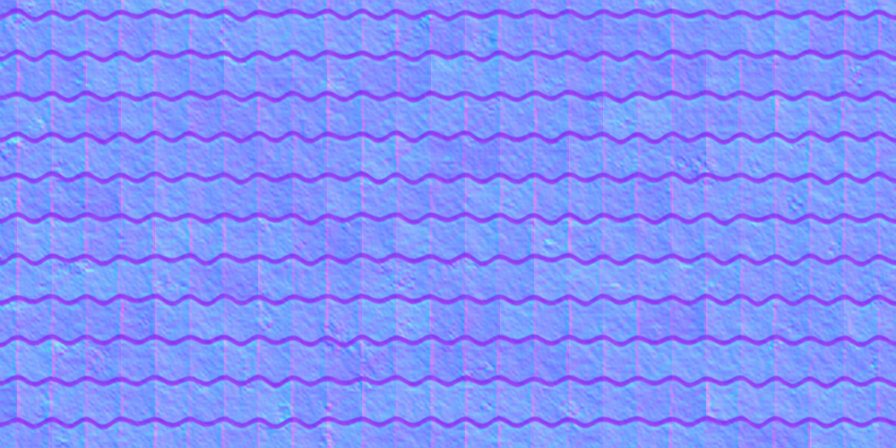
Give the GLSL for this texture map, as a Shadertoy shader.

```glsl
const vec2 TILE_COUNT = vec2(26.0, 11.0);
const float PI = 3.14159265;

float hash(vec2 p) {
    return fract(sin(dot(p, vec2(127.1, 311.7))) * 43758.5453);
}

float noise(vec2 p) {
    vec2 cell = floor(p), f = fract(p);
    f = f * f * (3.0 - 2.0 * f);
    return mix(mix(hash(cell), hash(cell + vec2(1.0, 0.0)), f.x),
               mix(hash(cell + vec2(0.0, 1.0)), hash(cell + 1.0), f.x), f.y);
}

// Slope of a noise height field by central differences
vec2 noiseSlope(vec2 p) {
    vec2 e = vec2(0.3, 0.0);
    return vec2(noise(p - e.xy) - noise(p + e.xy),
                noise(p - e.yx) - noise(p + e.yx));
}

// Soft-edged band between two positions
float band(float x, float lo, float hi, float soft) {
    return smoothstep(lo - soft, lo + soft, x) * (1.0 - smoothstep(hi - soft, hi + soft, x));
}

// Scalloped lower edge, high at the seams and low between them
float scallop(float x, vec2 id) {
    float dip = sin(PI * x);
    return 0.07 - mix(0.11, 0.19, hash(id + 7.3)) * dip * dip;
}

// Tint shared partly by neighbouring tile pairs
float tileTilt(vec2 id) {
    float pairRandom = hash(vec2(floor(id.x * 0.5 + mod(id.y, 2.0) * 0.5), id.y) + 31.0);
    float tilt = 0.05 * (hash(id + 3.1) - 0.5) + 0.06 * (pairRandom - 0.5);
    return tilt - 0.07 * step(0.84, pairRandom);
}

// Narrow raised joint: x is its sideways tilt, y its upward tilt
vec2 seamSlope(float x, vec2 id, float soft) {
    float strength = mix(0.25, 1.0, pow(hash(id + 17.0), 1.5));
    float lit = band(x, -0.045, 0.045, soft);
    float shade = band(x, -0.15, -0.06, soft);
    return strength * vec2(0.25 * lit - 0.10 * shade, 0.04 * shade - 0.07 * lit);
}

void mainImage(out vec4 fragColor, in vec2 fragCoord) {
    vec2 uv = fragCoord / iResolution.xy;
    vec2 plane = uv * vec2(2.0, 1.0);
    vec2 soft = 0.7 * TILE_COUNT / iResolution.xy;
    vec2 grid = uv * TILE_COUNT - vec2(0.5, 0.72);

    // Distance to the nearest row edge
    float column = floor(grid.x), x = fract(grid.x);
    float row = floor(grid.y + 0.5);
    float wobble = 0.05 * (noise(vec2(grid.x * 1.3, row * 5.0)) - 0.5);
    float edge = grid.y - row - scallop(x, vec2(column, row)) - wobble;
    float tileRow = edge > -0.07 ? row : row - 1.0;

    // Tile face: gentle trough and individual tilt
    vec2 tileId = vec2(column, tileRow);
    vec2 tilt = vec2(0.035 * cos(PI * x), 0.115 + tileTilt(tileId));
    tilt.x += 0.03 * (hash(tileId + 11.0) - 0.5);

    // Joints with slight sideways drift
    float seamColumn = floor(grid.x + 0.5);
    vec2 seamId = vec2(seamColumn, tileRow);
    float drift = 0.1 * (hash(seamId + 5.0) - 0.5);
    float bend = 0.05 * (noise(vec2(grid.y * 4.0, seamColumn)) - 0.5);
    tilt += seamSlope(grid.x - seamColumn - drift - bend, seamId, soft.x + 0.015);

    // Rough clay, with scattered deeper chips
    vec2 rough = 0.13 * noiseSlope(plane * 75.0)
               + 0.12 * noiseSlope(plane * 150.0 + 40.0)
               + 0.06 * noiseSlope(plane * 24.0 + 90.0);
    float chips = smoothstep(0.72, 0.9, noise(plane * 22.0 + 13.0));
    tilt += rough * (1.0 + chips);

    // Overhanging lip and the bright strip under it
    float lip = band(edge, -0.135, -0.015, soft.y + 0.02);
    float strip = band(edge, -0.23, -0.15, soft.y + 0.02);
    float lowerLip = smoothstep(-0.05, -0.13, edge);
    vec2 lipTilt = vec2(0.02 + 0.09 * lowerLip + 0.03 * cos(PI * x), -0.23) + 0.5 * rough;
    tilt += strip * vec2(-0.02, 0.08) * mix(0.4, 1.2, hash(tileId + 23.0));
    tilt = mix(tilt, lipTilt, lip);

    float blue = 0.995 - 0.35 * max(0.0, dot(tilt, tilt) - 0.02) - 0.03 * lip;
    fragColor = vec4(clamp(vec3(0.5 + tilt, blue), 0.0, 1.0), 1.0);
}
```
